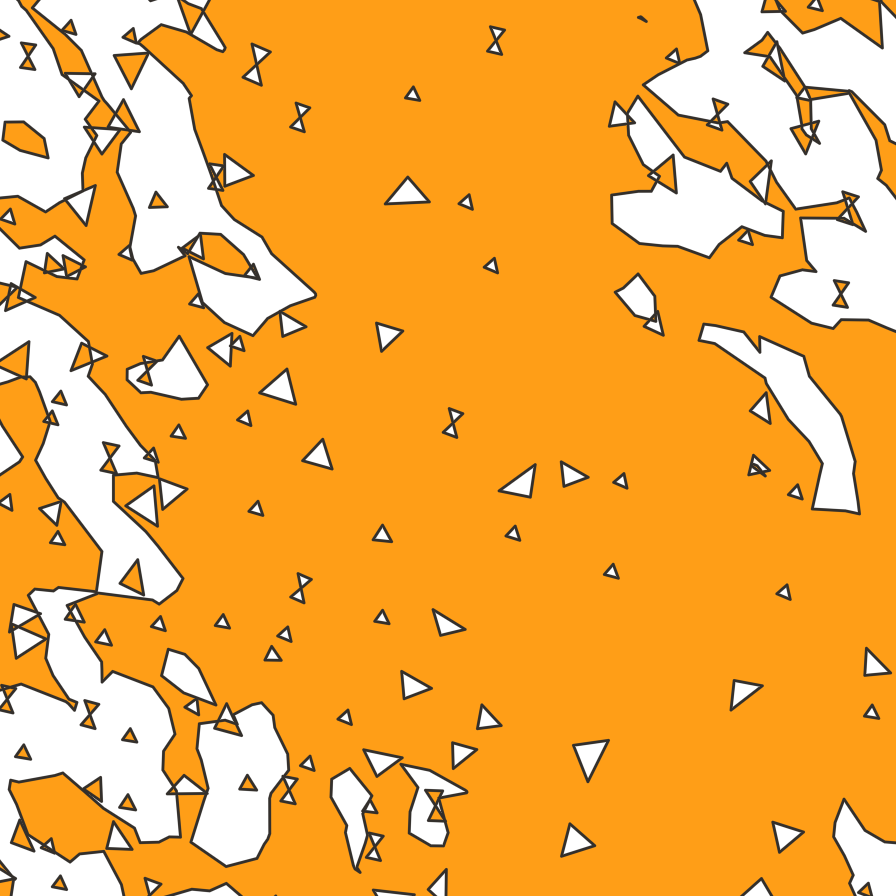
Write a Shadertoy shader that draws this pattern.

```glsl
const vec3 ORANGE = vec3(1.0, 0.62, 0.09);
const vec3 WHITE = vec3(1.0);
const vec3 INK = vec3(0.2, 0.185, 0.17);
const float LINE_HALF_WIDTH = 0.0016;
const float MESH_CELL = 0.046;      // spacing of the blob mesh
const float MESH_JITTER = 0.48;
const float SHARD_CELL = 0.0625;    // spacing of the loose triangles
const float SHARD_SMALL = 0.0095;
const float SHARD_LARGE = 0.026;
const float TWIN_CHANCE = 0.18;     // triangles joined tip to tip
const float SEED = 37.0;

// Blob regions: centre, radius, share of white at the core
const int REGION_COUNT = 8;
const vec4 REGIONS[REGION_COUNT] = vec4[REGION_COUNT](
    vec4(0.05, 0.92, 0.23, 0.52), vec4(0.14, 0.68, 0.23, 0.54),
    vec4(0.04, 0.42, 0.20, 0.52), vec4(0.14, 0.10, 0.23, 0.60),
    vec4(0.89, 0.81, 0.28, 0.66), vec4(0.93, 0.00, 0.15, 0.58),
    vec4(0.44, 0.12, 0.12, 0.50), vec4(0.89, 0.48, 0.10, 0.52));

vec3 hash3(vec2 cell) {
    vec3 h = fract((cell + SEED).xyx * vec3(0.1031, 0.1030, 0.0973));
    h += dot(h, h.yxz + 33.33);
    return fract((h.xxy + h.yzz) * h.zyx);
}

float cross2(vec2 a, vec2 b) { return a.x * b.y - a.y * b.x; }

float segmentDistance(vec2 p, vec2 a, vec2 b) {
    vec2 ap = p - a, ab = b - a;
    return length(ap - ab * clamp(dot(ap, ab) / max(dot(ab, ab), 1e-9), 0.0, 1.0));
}

// Barycentric weights of p in the triangle a, b, c
vec3 weights(vec2 p, vec2 a, vec2 b, vec2 c) {
    return vec3(cross2(b - p, c - p), cross2(c - p, a - p), cross2(a - p, b - p))
         / cross2(b - a, c - a);
}

bool contains(vec3 w) { return min(w.x, min(w.y, w.z)) >= 0.0; }

float whiteShare(vec2 p) {
    float share = 0.0;
    for (int i = 0; i < REGION_COUNT; i++) {
        vec4 r = REGIONS[i];
        share = max(share, r.w * (1.0 - smoothstep(0.6 * r.z, r.z, distance(p, r.xy))));
    }
    return share;
}

// Jittered mesh point: position and height, positive is white
vec3 meshPoint(vec2 id) {
    vec3 h = hash3(id);
    vec2 pos = (id + 0.5 + (h.xy - 0.5) * MESH_JITTER) * MESH_CELL;
    return vec3(pos, whiteShare(pos) - h.z - 0.002);
}

// Straight zero contour of the height across one mesh triangle
void traceContour(vec2 p, vec3 a, vec3 b, vec3 c, inout float d, inout bool inside) {
    vec3 w = weights(p, a.xy, b.xy, c.xy);
    if (contains(w)) inside = dot(w, vec3(a.z, b.z, c.z)) > 0.0;
    bvec3 up = greaterThan(vec3(a.z, b.z, c.z), vec3(0.0));
    if (all(up) || !any(up)) return;
    // Turn the triangle so that a is the vertex alone on its side
    vec3 t = a;
    if (up.x == up.y) { a = c; c = t; }
    else if (up.x == up.z) { a = b; b = t; }
    vec2 e0 = mix(a.xy, b.xy, a.z / (a.z - b.z));
    vec2 e1 = mix(a.xy, c.xy, a.z / (a.z - c.z));
    d = min(d, segmentDistance(p, e0, e1));
}

void addBlobs(vec2 p, inout float d, inout bool inside) {
    vec2 home = floor(p / MESH_CELL - 0.5);
    for (int y = -1; y <= 1; y++)
    for (int x = -1; x <= 1; x++) {
        vec2 id = home + vec2(x, y);
        vec3 a = meshPoint(id), b = meshPoint(id + vec2(1, 0));
        vec3 c = meshPoint(id + vec2(0, 1)), e = meshPoint(id + 1.0);
        traceContour(p, a, b, c, d, inside);
        traceContour(p, e, c, b, d, inside);
    }
}

// Triangles flip the fill wherever they overlap
void flipTriangle(vec2 p, vec2 a, vec2 b, vec2 c, inout float d, inout bool inside) {
    d = min(d, min(segmentDistance(p, a, b),
                   min(segmentDistance(p, b, c), segmentDistance(p, c, a))));
    if (contains(weights(p, a, b, c))) inside = !inside;
}

void addShards(vec2 p, inout float d, inout bool inside) {
    vec2 home = floor(p / SHARD_CELL);
    for (int y = -1; y <= 1; y++)
    for (int x = -1; x <= 1; x++) {
        vec2 id = home + vec2(x, y);
        vec3 place = hash3(id + 71.0), form = hash3(id + 193.0), bend = hash3(id + 311.0);
        vec2 centre = (id + place.xy) * SHARD_CELL;
        float share = whiteShare(centre);
        float chance = mix(0.46, 0.13, smoothstep(0.3, 0.7, centre.x)) + 0.5 * share;
        if (place.z > chance) continue;
        // Small ones share one shape, large ones are turned and bent
        float grow = smoothstep(0.45 - 0.3 * share, 1.0, form.x);
        float radius = mix(SHARD_SMALL, SHARD_LARGE, grow);
        float angle = (form.y - 0.5) * mix(0.3, 4.0, grow);
        mat2 turn = radius * mat2(cos(angle), sin(angle), -sin(angle), cos(angle));
        vec2 a = turn * vec2(0.15, 0.95);
        vec2 b = turn * vec2(-0.9 + 0.7 * grow * bend.x, -0.25);
        vec2 c = turn * vec2(0.75, -0.7 + 0.5 * grow * (bend.y - 0.5));
        vec2 q = p - centre;
        flipTriangle(q, a, b, c, d, inside);
        if (form.z < TWIN_CHANCE && radius < 0.018)
            flipTriangle(2.0 * a - q, a, b, c, d, inside);
    }
}

void mainImage(out vec4 fragColor, in vec2 fragCoord) {
    vec2 p = fragCoord / iResolution.y;
    float blur = 0.7 / iResolution.y;
    float d = 1.0;
    bool inside = false;
    addBlobs(p, d, inside);
    addShards(p, d, inside);

    vec3 color = mix(ORANGE, WHITE, smoothstep(-blur, blur, inside ? d : -d));
    float line = 1.0 - smoothstep(LINE_HALF_WIDTH - blur, LINE_HALF_WIDTH + blur, d);
    fragColor = vec4(mix(color, INK, line), 1.0);
}
```
